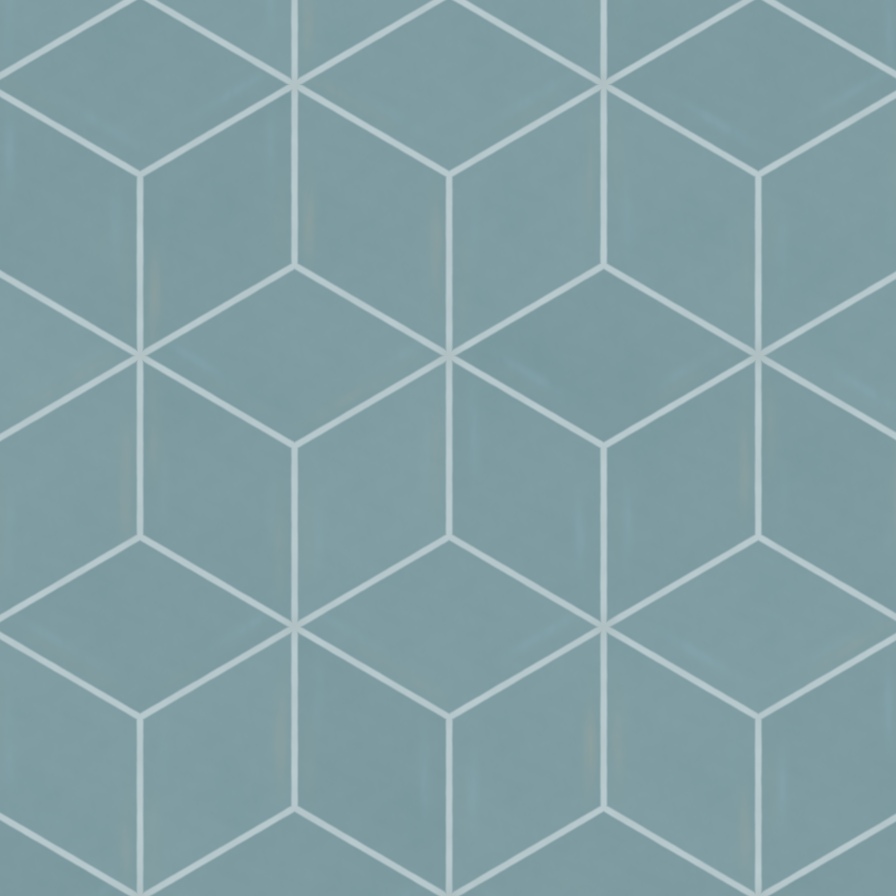
Write a Shadertoy shader that draws this pattern.

```glsl
// Blue-grey rhombus tiles forming tumbling cubes, with pale grout joints.
// A triangular lattice of hubs sends six spokes each; every pair of neighbouring
// hubs shares one tile, which gets its own tint and worn streaks along its edges.

const float PITCH = 0.345;      // hub spacing across, in canvas units
const float ROOT3 = 1.7320508;

float hash(vec2 k) {
    vec3 h = fract(vec3(k.xyx) * vec3(0.1031, 0.1030, 0.0973));
    h += dot(h, h.yzx + 33.33);
    return fract((h.x + h.y) * h.z);
}

// Layered sines, each octave turned and bent by the last; about -1 to 1
float mottle(vec2 p) {
    float sum = 0.0, amp = 0.5;
    for (int i = 0; i < 4; i++) {
        sum += amp * sin(p.x + 1.3 * sin(p.y)) * cos(p.y + sum);
        p = mat2(1.2, 1.6, -1.6, 1.2) * p + 2.7;
        amp *= 0.6;
    }
    return sum;
}

// Vector from the nearest hub of the triangular lattice
vec2 fromHub(vec2 s) {
    vec2 cell = vec2(1.0, ROOT3);
    vec2 a = s - cell * floor(s / cell + 0.5);
    vec2 b = s - cell * (floor(s / cell) + 0.5);
    return dot(a, a) < dot(b, b) ? a : b;
}

float bump(float x, float width) {
    x /= width;
    return exp(-x * x);
}

void mainImage(out vec4 fragColor, in vec2 fragCoord) {
    vec2 uv = fragCoord / iResolution.y;
    vec2 s = (uv - vec2(0.5013, 0.603)) / PITCH * vec2(1.0, 0.987);
    vec2 p = fromHub(s);

    // Tile centre lies halfway to the neighbouring hub in this 60 degree sector
    float sector = floor(atan(p.y, p.x) * 3.0 / 3.14159 + 0.5) * 3.14159 / 3.0;
    vec2 toTile = 0.5 * vec2(cos(sector), sin(sector));
    vec2 centre = s - p + toTile;
    vec2 q = s - centre;
    vec2 id = floor(centre * vec2(4.0, 4.0 / ROOT3) + 0.5);
    bool flatTile = abs(toTile.y) < 0.1;

    // Coordinates across and along the tile edge that may be worn
    float across = flatTile ? 0.5 * abs(q.x) - 0.866 * q.y : abs(q.x);
    float along = flatTile ? abs(q.x) - 0.25
                           : q.y - sign(toTile.x * toTile.y) * q.x / ROOT3;
    vec2 edgeId = id * 2.0 + vec2(step(0.0, q.x), 7.0);
    float rough = mottle(s * vec2(26.0, 7.0) + id);

    // Glaze: per-tile tint and soft clouding
    vec3 color = vec3(0.492, 0.609, 0.632);
    color += 0.014 * (hash(id) - 0.5);
    color += vec3(0.010, 0.006, 0.005) * mottle(s * 5.0 + id * 1.7);
    color += 0.005 * mottle(s * 38.0);

    // Wear: a tan rub near the edge, with a fainter pale blue one inside it
    float place = 0.3 * (hash(edgeId + 3.1) - 0.5);
    float strength = hash(edgeId + 9.7) * (flatTile ? 0.5 : 1.0);
    float patchy = clamp(0.65 + 0.6 * rough, 0.0, 1.0);
    float rub = bump(across - 0.205, 0.022) * bump(along - place, 0.15) * patchy;
    float sheen = bump(across - 0.172, 0.018) * bump(along + place, 0.12) * patchy;
    color = mix(color, vec3(0.575, 0.635, 0.620), 0.75 * strength * rub);
    color = mix(color, vec3(0.525, 0.655, 0.690), 0.6 * (1.0 - strength) * sheen);

    // Grout: distance to the closest spoke, slightly uneven in width
    vec2 f = abs(p);
    float joint = PITCH * min(f.x, abs(0.5 * f.x - 0.866 * f.y));
    joint += 0.0003 * mottle(s * 30.0);
    float soft = max(0.0018, 0.75 / iResolution.y);
    float grout = 1.0 - smoothstep(0.0036 - soft, 0.0036 + soft, joint);
    vec3 groutColor = vec3(0.715, 0.785, 0.800) + 0.015 * mottle(s * 17.0);
    groutColor -= vec3(0.025, 0.032, 0.035) * bump(length(p), 0.04);
    color = mix(color, groutColor, grout);

    fragColor = vec4(color, 1.0);
}
```
